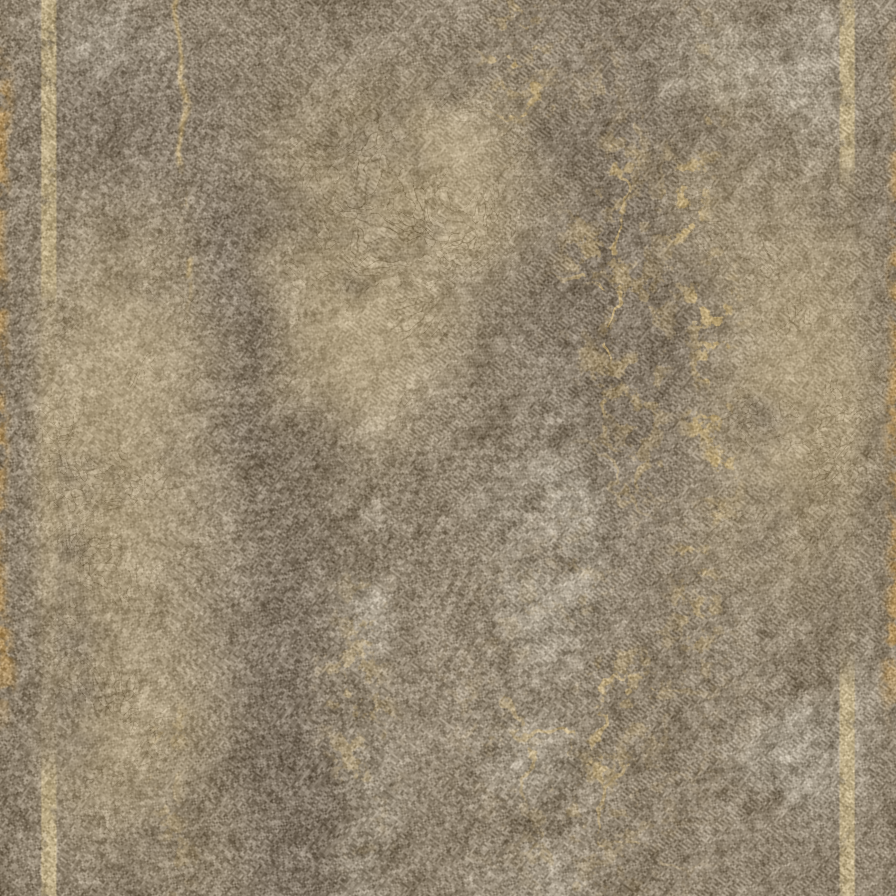
Reproduce this texture procedurally as a WebGL 2 fragment shader.

```glsl
#version 300 es
precision highp float;
// Weathered road surface: brown asphalt with sandy patches, pale bumpy wear,
// ochre cracks and two faded painted lines. Soft elliptical masks place each
// material; layered value noise and cellular stones supply the detail.
uniform vec2 u_resolution;
out vec4 fragColor;

const vec3 ASPHALT = vec3(0.55, 0.50, 0.425);
const vec3 SHADOW = vec3(0.46, 0.415, 0.36);
const vec3 WORN = vec3(0.65, 0.615, 0.55);
const vec3 SAND = vec3(0.68, 0.615, 0.49);
const vec3 OCHRE = vec3(0.78, 0.68, 0.47);
const vec3 RUST = vec3(0.68, 0.54, 0.32);
const vec3 PAINT = vec3(0.76, 0.69, 0.53);

float hash(vec2 p) {
  return fract(sin(dot(p, vec2(127.1, 311.7))) * 43758.5);
}
float noise(vec2 p) {
  vec2 i = floor(p), f = fract(p);
  f = f * f * (3.0 - 2.0 * f);
  return mix(mix(hash(i), hash(i + vec2(1, 0)), f.x),
             mix(hash(i + vec2(0, 1)), hash(i + vec2(1, 1)), f.x), f.y);
}
float fbm(vec2 p) {
  float sum = 0.0, amp = 0.5;
  for (int i = 0; i < 5; i++) {
    sum += amp * noise(p);
    p = mat2(1.6, 1.2, -1.2, 1.6) * p + 7.3;
    amp *= 0.5;
  }
  return sum;
}
// Soft ellipse: flat in the middle, fading near its radius
float spot(vec2 p, float x, float y, float rx, float ry) {
  vec2 d = (p - vec2(x, y)) / vec2(rx, ry);
  float q = dot(d, d);
  return exp(-q * sqrt(q));
}
// x: gap to the nearest cell border, y: random value of the cell
vec2 stones(vec2 p) {
  vec2 cell = floor(p);
  float near = 9.0, next = 9.0, id = 0.0;
  for (int k = 0; k < 9; k++) {
    vec2 c = cell + vec2(k % 3 - 1, k / 3 - 1);
    float d = length(c + vec2(hash(c), hash(c + 31.7)) - p);
    if (d < near) { next = near; near = d; id = hash(c + 5.1); }
    else next = min(next, d);
  }
  return vec2(next - near, id);
}
// Thin wandering line where noise crosses its middle value
float vein(vec2 p, float width) {
  return 1.0 - smoothstep(width * 0.3, width, abs(fbm(p) - 0.48));
}
// Range between two positions with soft sides
float band(float x, float low, float high, float soft) {
  return smoothstep(low - soft, low + soft, x) * (1.0 - smoothstep(high - soft, high + soft, x));
}

void main() {
  vec2 p = gl_FragCoord.xy / u_resolution;
  vec2 warp = vec2(fbm(p * 8.0), fbm(p * 8.0 + 40.0)) - 0.48;
  vec2 w = p + warp * 0.09;
  float broad = fbm(p * 13.0 + 3.0);
  float fine = fbm(p * 62.0);

  // Where each material lies
  float sand = max(spot(w, 0.45, 0.79, 0.16, 0.13), spot(w, 0.40, 0.65, 0.11, 0.17));
  sand = max(sand, max(spot(w, 0.12, 0.47, 0.13, 0.29), 0.85 * spot(w, 0.14, 0.20, 0.12, 0.16)));
  sand = max(sand, max(spot(w, 0.89, 0.58, 0.11, 0.24), 0.6 * spot(w, 0.82, 0.70, 0.06, 0.25)));
  sand *= smoothstep(0.02, 0.055, p.x);
  float dark = max(spot(w, 0.25, 0.67, 0.05, 0.18), 0.9 * spot(w, 0.32, 0.51, 0.10, 0.06));
  dark = max(dark, max(0.8 * spot(w, 0.13, 0.86, 0.11, 0.10), 0.85 * spot(w, 0.32, 0.14, 0.055, 0.32)));
  dark = max(dark, max(0.65 * spot(w, 0.69, 0.70, 0.11, 0.33), 0.7 * spot(w, 0.99, 0.77, 0.05, 0.04)));
  float worn = max(spot(w, 0.61, 0.38, 0.06, 0.16), spot(w, 0.86, 0.92, 0.12, 0.09));
  worn = max(worn, max(spot(w, 0.88, 0.19, 0.09, 0.14), 0.9 * spot(w, 0.41, 0.38, 0.045, 0.13)));
  worn = max(worn, max(0.8 * spot(w, 0.62, 0.10, 0.08, 0.14), 0.7 * spot(w, 0.41, 0.06, 0.05, 0.14)));
  worn = max(worn, 0.7 * spot(w, 0.11, 0.96, 0.08, 0.05));

  // Base colours with faint vertical streaks
  vec3 color = mix(ASPHALT, SHADOW, dark * 0.85);
  color = mix(color, WORN, worn * smoothstep(0.25, 0.65, broad) * 0.7);
  color = mix(color, SAND, sand * smoothstep(0.05, 0.5, broad) * 0.85);
  color += 0.04 * (noise(vec2(p.x * 24.0, p.y * 2.0)) - 0.5) + 0.09 * (broad - 0.48);

  // Relief lit from the upper left, strongest on worn ground
  float slope = fbm(p * 30.0) - fbm(p * 30.0 + vec2(-0.2, 0.2));
  color += slope * (0.15 + 0.35 * worn);

  // Embedded stones with dark rims, clustered in the sand
  vec2 stone = stones(p * 85.0 + warp * 12.0 + 0.8 * fine);
  float rim = 1.0 - smoothstep(0.03, 0.28, stone.x);
  float cluster = (0.15 + 0.85 * sand) * smoothstep(0.36, 0.56, fbm(p * 17.0 + 9.0));
  color += cluster * (0.10 * (stone.y - 0.4) - 0.11 * rim * smoothstep(0.3, 0.6, stone.y));

  // Ochre cracks and crumbs
  float cracked = max(spot(w, 0.69, 0.67, 0.06, 0.24), spot(w, 0.58, 0.93, 0.05, 0.10));
  cracked = max(cracked, 0.8 * spot(w, 0.67, 0.20, 0.12, 0.20));
  float crack = cracked * vein(p * 11.0 + 2.0, 0.022) * smoothstep(0.38, 0.5, fine);
  float seam = band(p.x + warp.x * 0.07, 0.198, 0.203, 0.004) * smoothstep(0.62, 0.72, p.y);
  crack = max(crack, seam * smoothstep(0.42, 0.54, fbm(p * 40.0)));
  float crumbs = max(spot(w, 0.785, 0.60, 0.03, 0.36), 0.5 * spot(w, 0.40, 0.20, 0.04, 0.20));
  crumbs = max(crumbs, max(0.6 * cracked, 0.4 * spot(w, 0.2, 0.15, 0.02, 0.2)));
  crack = max(crack, crumbs * smoothstep(0.50, 0.62, fbm(p * 75.0 + 11.0)) * smoothstep(0.35, 0.55, fbm(p * 21.0)));
  color = mix(color, OCHRE, crack * 0.75);

  // Rusty margins
  float margin = 1.0 - smoothstep(0.0, 0.018, min(p.x, 1.0 - p.x) + warp.y * 0.03);
  color = mix(color, RUST, 0.8 * margin * band(p.y, 0.22, 0.93, 0.07) * smoothstep(0.3, 0.6, fine));

  // Painted lines, worn away in the middle
  float lines = band(p.x, 0.046, 0.063, 0.0015) * (1.0 - band(p.y, 0.14, 0.67, 0.03) * 0.85);
  lines += band(p.x, 0.937, 0.954, 0.0015) * (1.0 - band(p.y, 0.25, 0.81, 0.03) * 0.9);
  color = mix(color, PAINT, lines * smoothstep(0.1, 0.42, fine) * 0.8);

  // Asphalt grain on a turned grid
  vec2 g = mat2(0.8, 0.6, -0.6, 0.8) * p;
  float grain = 0.25 * (noise(g * 470.0) - 0.5) + 0.12 * (noise(g.yx * 230.0) - 0.5);
  color += grain * (1.0 - 0.3 * sand) + 0.14 * (fine - 0.48);
  fragColor = vec4(clamp(color + 0.01, 0.0, 1.0), 1.0);
}
```
